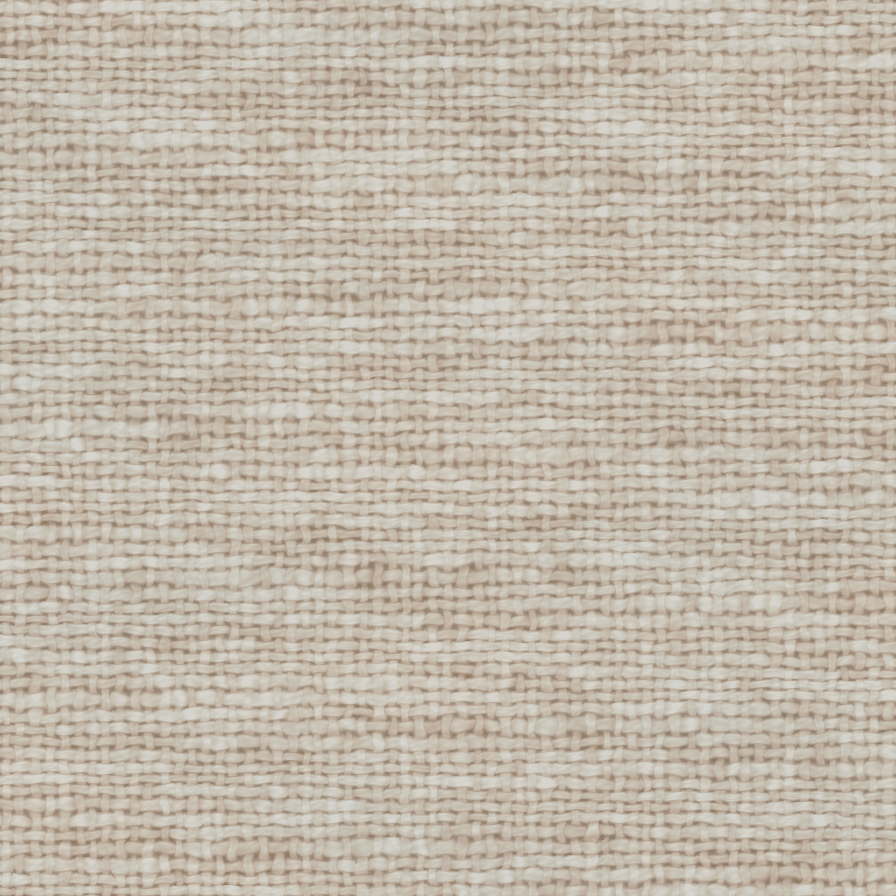
Give the GLSL for this texture, as a three.js fragment shader.

```glsl
// Natural linen: a plain weave of slubby beige yarns with small dark gaps.
varying vec2 vUv;

const float PI = 3.14159;
const vec2 THREADS = vec2(63.0, 66.0);

const vec3 GAP_BROWN = vec3(0.56, 0.49, 0.41);
const vec3 ROSE_BEIGE = vec3(0.75, 0.69, 0.63);
const vec3 FLAX = vec3(0.77, 0.74, 0.68);
const vec3 PALE_FIBRE = vec3(0.84, 0.83, 0.80);

float hash(vec2 p) {
  vec3 q = fract(vec3(p.xyx) * 0.1031);
  q += dot(q, q.yzx + 33.33);
  return fract((q.x + q.y) * q.z);
}

// Distance to the nearest jittered point, for short loose fibres.
float cellular(vec2 p) {
  vec2 cell = floor(p);
  float nearest = 2.0;
  for (int j = -1; j <= 1; j++) {
    for (int i = -1; i <= 1; i++) {
      vec2 id = cell + vec2(float(i), float(j));
      vec2 point = id + vec2(hash(id), hash(id + 71.7));
      nearest = min(nearest, length(point - p));
    }
  }
  return nearest;
}

// Layered sines along one yarn, with phases of its own: about -1 to 1.
float slub(float along, float id, float seed) {
  float sum = 0.0;
  float freq = 11.0;
  float amp = 0.45;
  for (int i = 0; i < 4; i++) {
    float phase = 2.0 * PI * hash(vec2(id, seed + float(i) * 7.0));
    sum += amp * sin(along * freq + phase + sum);
    freq *= 2.2;
    amp *= 0.8;
  }
  return sum;
}

// Uneven thread spacing: bends canvas position into thread units.
vec2 threadSpace(vec2 p) {
  vec2 t = p * THREADS;
  t.x += 0.10 * sin(p.x * 53.0 + p.y * 4.0) + 0.07 * sin(p.x * 131.0 - p.y * 9.0);
  t.x += 0.07 * sin(p.y * 187.0 + p.x * 71.0) + 0.05 * sin(p.y * 283.0 - p.x * 190.0);
  t.y += 0.24 * sin(p.y * 41.0 + p.x * 3.0) + 0.12 * sin(p.y * 103.0 - p.x * 6.0);
  t.y += 0.07 * sin(p.x * 47.0 + p.y * 61.0) + 0.06 * sin(p.x * 173.0 - p.y * 130.0);
  return t;
}

// Soft cross section of a yarn, 1 at its core and 0 outside.
float yarn(float across, float halfWidth) {
  return 1.0 - smoothstep(halfWidth - 0.17, halfWidth + 0.10, abs(across));
}

vec3 linenRamp(float tone) {
  vec3 colour = mix(GAP_BROWN, ROSE_BEIGE, clamp(tone / 0.6, 0.0, 1.0));
  colour = mix(colour, FLAX, smoothstep(0.58, 0.74, tone));
  return mix(colour, PALE_FIBRE, clamp((tone - 0.72) / 0.28, 0.0, 1.0));
}

void main() {
  vec2 t = threadSpace(vUv);
  vec2 id = floor(t);
  vec2 f = fract(t) - 0.5;

  float weftSlub = slub(vUv.x, id.y, 3.0);
  float warpSlub = slub(vUv.y, id.x, 53.0);
  float dome = cos(PI * f.x) * cos(PI * f.y);
  float bead = (hash(id + 19.0) - 0.5) * dome;

  // Plain weave: the yarn on top alternates like a checkerboard.
  float side = 1.0 - 2.0 * mod(id.x + id.y, 2.0);
  float weftCrown = side * cos(PI * f.x);
  float warpCrown = -side * cos(PI * f.y);

  // Cover and height of both yarn sets; weft runs on, warp dips between rows.
  float weftWidth = 0.39 + 0.03 * weftCrown + 0.07 * weftSlub + 0.05 * bead;
  float warpWidth = 0.33 + 0.06 * warpCrown + 0.05 * warpSlub;
  float weft = yarn(f.y + 0.05 * warpSlub, weftWidth) * (0.82 + 0.15 * weftCrown);
  float warp = yarn(f.x + 0.05 * weftSlub, warpWidth) * (0.60 + 0.36 * warpCrown);
  float weftOnTop = smoothstep(-0.18, 0.18, weft - warp);
  float light = max(weft, warp);

  // Each yarn has its own paleness, and light falls from above.
  float weftTone = 0.12 * weftSlub + 0.10 * (hash(vec2(id.y, 5.0)) - 0.5) + 0.10 * f.y;
  float warpTone = 0.05 * warpSlub + 0.05 * (hash(vec2(id.x, 9.0)) - 0.5);
  float yarnTone = mix(warpTone + 0.5 * weftTone, weftTone, weftOnTop);

  // Loose slanted fibres and broad, faint clouding.
  float fibre = 0.5 - cellular(vec2(t.x * 1.2 + t.y * 0.5, t.y * 3.0 - t.x * 0.7));
  float cloud = sin(vUv.x * 7.0 + 2.0 * sin(vUv.y * 9.0)) * sin(vUv.y * 13.0 + vUv.x * 3.0);

  float tone = 0.13 + 0.75 * light + yarnTone + 0.22 * bead + 0.24 * fibre + 0.015 * cloud;
  vec3 warmth = vec3(0.004, -0.001, -0.004) * (cloud - weftSlub);
  gl_FragColor = vec4(linenRamp(tone) + warmth, 1.0);
}
```
